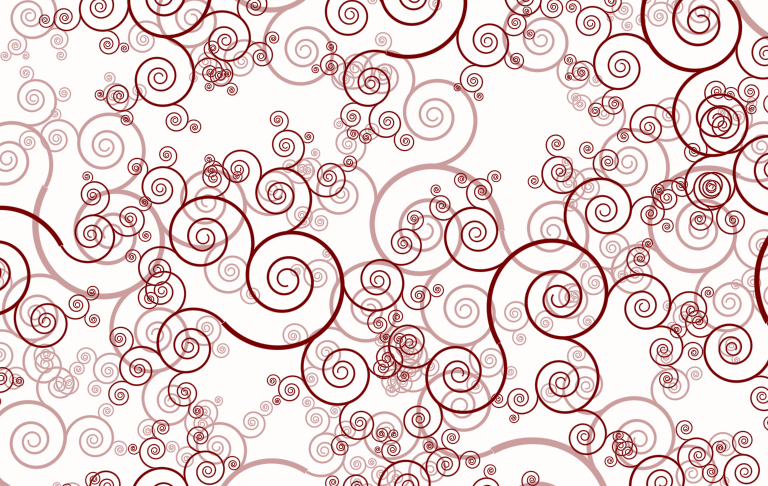
This pattern is drawn by a Shadertoy shader. Its source:

```glsl
// Scrolling vine curls in dark red over a paler, larger layer of the same.
// Each jittered cell grows one big logarithmic spiral; smaller spirals sprout
// tangentially from its outer turn, over three further generations.

const float TAU = 6.2831853;
const float GROWTH = 0.76;   // log of the radius ratio per turn
const float TURNS = 3.2;     // length of each spiral

struct Curl { vec2 centre; float radius; float angle; };

float hash(vec2 p) {
    vec3 q = fract(p.xyx * 0.1031);
    q += dot(q, q.yzx + 33.33);
    return fract((q.x + q.y) * q.z);
}

// Signed distance to a tapering spiral stroke that ends at curl.angle
float curlDistance(vec2 p, Curl curl, float weight) {
    vec2 d = p - curl.centre;
    float r = length(d) + 1e-5;
    if (r > curl.radius * 1.15 + 0.005) return 1.0;
    float turn = (atan(d.y, d.x) - curl.angle) / TAU;
    float t = turn + round(log(r / curl.radius) / GROWTH - turn);
    float arm = curl.radius * exp(GROWTH * t);
    float halfWidth = weight * (0.0006 + 0.028 * curl.radius * exp(0.6 * GROWTH * t));
    return max(abs(r - arm) - halfWidth, TAU * r * max(t, -TURNS - t));
}

// Smaller curl touching its parent a number of turns back from the end
Curl sprout(Curl parent, float back, float ratio) {
    float a = parent.angle - TAU * back;
    float r = parent.radius * ratio;
    float reach = parent.radius * exp(-GROWTH * back) + r;
    return Curl(parent.centre + reach * vec2(cos(a), sin(a)), r, a + 0.5 * TAU);
}

// One big curl with all its descendants
float vineDistance(vec2 p, float id, float weight) {
    Curl root = Curl(vec2(0.0), mix(0.13, 0.185, hash(vec2(id, 1.0))), TAU * hash(vec2(id, 2.0)));
    float dist = curlDistance(p, root, weight);
    for (int i = 0; i < 5; i++) {
        float n = 10.0 + float(i) * 50.0;
        float back = 0.2 * float(i) + 0.07 * hash(vec2(id, n)) * step(0.5, float(i));
        Curl child = sprout(root, back, mix(0.4, 0.68, hash(vec2(id, n + 1.0))));
        if (distance(p, child.centre) > child.radius * 3.0) continue;
        dist = min(dist, curlDistance(p, child, weight));

        for (int j = 0; j < 3; j++) {
            float m = n + 5.0 + float(j) * 12.0;
            if (hash(vec2(id, m)) < 0.15) continue;
            back = 0.22 + 0.21 * float(j) + 0.08 * hash(vec2(id, m + 1.0));
            Curl twig = sprout(child, back, mix(0.36, 0.64, hash(vec2(id, m + 2.0))));
            dist = min(dist, curlDistance(p, twig, weight));

            for (int k = 0; k < 2; k++) {
                float l = m + 3.0 + float(k) * 4.0;
                if (hash(vec2(id, l)) < 0.2) continue;
                back = 0.27 + 0.25 * float(k) + 0.1 * hash(vec2(id, l + 1.0));
                Curl bud = sprout(twig, back, mix(0.3, 0.62, hash(vec2(id, l + 2.0))));
                dist = min(dist, curlDistance(p, bud, weight));
            }
        }
    }
    return dist;
}

// Staggered cells of vines, half of them mirrored
float layerDistance(vec2 p, float size, float seed, float weight) {
    p /= size;
    float dist = 1.0;
    for (int y = -1; y <= 1; y++) {
        float row = floor(p.y) + float(y);
        float shift = 0.5 * mod(row, 2.0);
        for (int x = -1; x <= 1; x++) {
            vec2 cell = vec2(floor(p.x - shift) + float(x), row);
            float id = dot(cell, vec2(17.0, 59.0)) + seed;
            vec2 jitter = vec2(hash(vec2(id, 3.0)), hash(vec2(id, 4.0))) - 0.5;
            vec2 local = (p - cell - vec2(shift, 0.0) - 0.5 - 0.16 * jitter) * size;
            if (hash(vec2(id, 5.0)) < 0.5) local.x = -local.x;
            if (length(local) < 0.6) dist = min(dist, vineDistance(local, id, weight));
        }
    }
    return dist;
}

void mainImage(out vec4 fragColor, in vec2 fragCoord) {
    vec2 p = fragCoord / iResolution.y;
    float edge = 0.8 / iResolution.y;

    vec3 paper = vec3(1.0, 0.99, 0.99);
    vec3 darkRed = vec3(0.46, 0.005, 0.01);
    vec3 paleRed = mix(paper, darkRed, 0.38);

    // Pale vines behind, dark vines in front
    float pale = layerDistance(p + vec2(3.37, 5.21), 0.6, 401.0, 1.3);
    float dark = layerDistance(p + vec2(7.12, 2.16), 0.57, 137.0, 1.0);
    vec3 color = mix(paper, paleRed, 1.0 - smoothstep(-edge, edge, pale));
    color = mix(color, darkRed, 1.0 - smoothstep(-edge, edge, dark));
    fragColor = vec4(color, 1.0);
}
```
